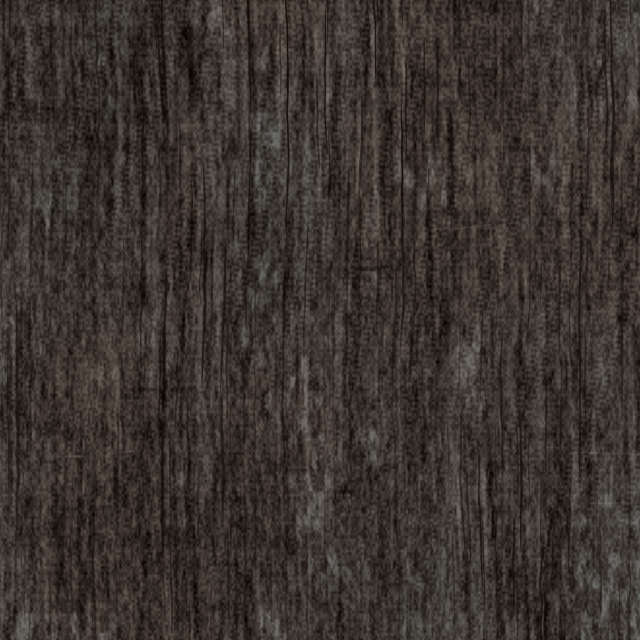
Write a Shadertoy shader that draws this texture.

```glsl
// Dark weathered timber with vertical grain. Stretched noise, bent by a slow
// warp, makes the fibres; tapered cells make the cracks, and thresholded noise
// adds pale worn flakes, stains and a few faint cross scratches.

const vec3 DARK_BROWN = vec3(0.128, 0.102, 0.083);
const vec3 PALE_GREY = vec3(0.352, 0.332, 0.311);
const vec3 WARM_TINT = vec3(1.03, 0.985, 0.97);
const vec3 COOL_TINT = vec3(0.97, 1.015, 1.03);

float hash(vec2 p) {
    return fract(sin(dot(p, vec2(127.1, 311.7))) * 43758.5453);
}

float noise(vec2 p) {
    vec2 cell = floor(p);
    vec2 f = fract(p);
    f = f * f * (3.0 - 2.0 * f);
    float low = mix(hash(cell), hash(cell + vec2(1.0, 0.0)), f.x);
    float high = mix(hash(cell + vec2(0.0, 1.0)), hash(cell + vec2(1.0, 1.0)), f.x);
    return mix(low, high, f.y);
}

// Noise centred on zero, with its own frequency and offset
float layer(vec2 p, vec2 frequency, float seed) {
    return noise(p * frequency + seed * vec2(17.3, 9.1)) - 0.5;
}

// Sideways drift that makes the fibres wander
vec2 bendGrain(vec2 p) {
    float drift = 0.014 * layer(p, vec2(4.0, 2.5), 1.0);
    drift += 0.006 * layer(p, vec2(13.0, 7.0), 2.0);
    drift += 0.003 * layer(p, vec2(45.0, 30.0), 3.0);
    return vec2(p.x + drift, p.y);
}

// Tapered vertical splits, at most one in each cell of the grid
float cracks(vec2 p, vec2 grid, float halfWidth, float share, float seed, float pixel) {
    float column = floor(p.x * grid.x);
    float y = p.y * grid.y + 7.0 * hash(vec2(column, seed));
    vec2 id = vec2(column, floor(y) + 31.0 * seed);
    float centre = 0.25 + 0.5 * hash(vec2(column, seed + 5.0));
    float along = fract(y);
    float taper = 4.0 * along * (1.0 - along);
    float width = halfWidth * taper * (0.5 + hash(id + 3.7));
    float dist = abs(fract(p.x * grid.x) - centre) / grid.x;
    float line = 1.0 - smoothstep(width * 0.3, width + pixel, dist);
    return line * smoothstep(0.0, 0.4, taper) * step(hash(id), share);
}

// Thin, broken line lying nearly across the grain
float scratch(vec2 p, vec2 centre, float halfLength, float tilt, float width, float pixel) {
    vec2 d = p - centre;
    float wobble = 0.008 * layer(p, vec2(25.0, 3.0), 8.0);
    float line = 1.0 - smoothstep(width * 0.3, width + pixel, abs(d.y - tilt * d.x + wobble));
    float ends = 1.0 - smoothstep(halfLength * 0.6, halfLength, abs(d.x));
    return line * ends * smoothstep(0.25, 0.7, noise(p * vec2(70.0, 40.0)));
}

void mainImage(out vec4 fragColor, in vec2 fragCoord) {
    vec2 uv = fragCoord / iResolution.y;
    float pixel = 1.0 / iResolution.y;
    vec2 wood = bendGrain(uv);

    // Alternating rough and calm bands across the boards
    float rough = smoothstep(0.25, 0.65, noise(vec2(uv.x * 6.0 + 2.3, uv.y * 0.8)));

    // Fibres from broad streaks down to fine speckle
    float tone = 0.47;
    tone += 0.20 * layer(uv, vec2(5.0, 3.0), 4.0);
    tone += 0.16 * layer(wood, vec2(26.0, 1.6), 5.0);
    tone += mix(0.24, 0.58, rough) * layer(wood, vec2(95.0, 6.0), 6.0);
    tone += mix(0.46, 0.66, rough) * layer(wood, vec2(175.0, 13.0), 7.0);
    tone += 0.58 * layer(wood, vec2(240.0, 60.0), 9.0);
    tone += 0.68 * layer(uv, vec2(330.0, 230.0), 10.0);
    tone += 0.26 * layer(uv, vec2(90.0, 55.0), 11.0);

    // Worn pale flakes gathered in loose patches
    float wornArea = smoothstep(0.48, 0.82, noise(uv * vec2(12.0, 7.0) + 21.0));
    float flake = smoothstep(0.52, 0.80, noise(wood * vec2(95.0, 32.0) + 40.0));
    float grit = 0.3 + 1.4 * noise(uv * vec2(210.0, 130.0));
    tone += 0.46 * wornArea * flake * grit;

    // Soft dark stains
    float stain = smoothstep(0.76, 0.96, noise(uv * vec2(13.0, 17.0) + 63.0));
    tone -= 0.16 * stain;

    // Cross scratches, alternately dark and pale
    for (int i = 0; i < 8; i++) {
        float k = float(i);
        vec2 centre = vec2(hash(vec2(k, 2.0)), hash(vec2(k, 7.0)));
        float halfLength = 0.05 + 0.08 * hash(vec2(k, 11.0));
        float tilt = 0.24 * (hash(vec2(k, 13.0)) - 0.5);
        float isDark = mod(k, 2.0);
        float mark = scratch(uv, centre, halfLength, tilt, mix(0.0012, 0.0035, isDark), pixel);
        tone += mark * mix(0.30, -0.26, isDark);
    }

    // Long splits first, then shorter and finer ones
    float split = 0.0;
    for (int i = 0; i < 4; i++) {
        float k = float(i);
        vec2 grid = vec2(17.0 + 13.0 * k, 2.3 + 1.9 * k);
        float strength = 0.95 - 0.15 * k;
        split = max(split, strength * cracks(wood, grid, 0.0016 - 0.0003 * k, 0.24, k + 1.0, pixel));
    }
    tone = mix(tone, -0.28, split * mix(0.45, 1.0, rough));

    // Brown heartwood against bluish grey weathering
    float cool = smoothstep(0.30, 0.75, noise(uv * vec2(7.0, 3.0) + 90.0));
    cool = clamp(0.65 * cool + 0.5 * wornArea * flake, 0.0, 1.0);
    vec3 color = mix(DARK_BROWN, PALE_GREY, clamp(tone, -0.35, 1.35));
    fragColor = vec4(color * mix(WARM_TINT, COOL_TINT, cool), 1.0);
}
```
